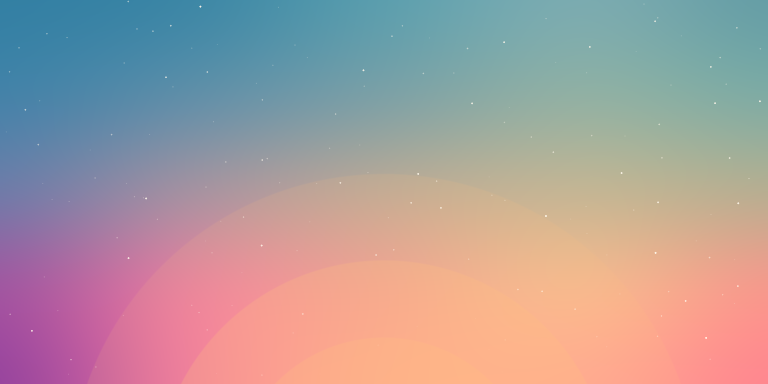
A Shadertoy shader for this background:

```glsl
// Dusk sky mesh gradient with a low sun of three pale discs and sparse stars.
#define SUN_CENTER vec2(1.0, -0.273)
#define SUN_RADII vec3(0.82, 0.595, 0.394)
#define SUN_ALPHA vec3(0.12, 0.25, 0.24)
#define SUN_COLOR vec3(1.0, 0.75, 0.50)
#define STAR_COLOR vec3(1.0, 0.97, 0.92)
#define STAR_RADIUS 0.0023
#define STAR_CELL 0.1
#define STAR_DENSITY 0.42

// Smooth curve through five evenly spaced colours, t in 0..1
vec3 spline(vec3 a, vec3 b, vec3 c, vec3 d, vec3 e, float t) {
    vec3 knots[5] = vec3[5](a, b, c, d, e);
    float s = clamp(t, 0.0, 1.0) * 4.0;
    int i = min(int(s), 3);
    float f = s - float(i);
    vec3 p0 = knots[max(i - 1, 0)];
    vec3 p1 = knots[i];
    vec3 p2 = knots[i + 1];
    vec3 p3 = knots[min(i + 2, 4)];
    vec3 cubic = 3.0 * (p1 - p2) + p3 - p0;
    vec3 square = 2.0 * p0 - 5.0 * p1 + 4.0 * p2 - p3;
    return p1 + 0.5 * f * (p2 - p0 + f * (square + f * cubic));
}

// Colour rows from the horizon to the zenith, each running left to right
vec3 skyColor(vec2 uv) {
    vec3 horizon = spline(vec3(0.60, 0.27, 0.62), vec3(0.93, 0.47, 0.62),
        vec3(0.99, 0.64, 0.57), vec3(1.00, 0.66, 0.57), vec3(1.00, 0.53, 0.56), uv.x);
    vec3 low = spline(vec3(0.63, 0.34, 0.63), vec3(0.90, 0.50, 0.62),
        vec3(0.94, 0.63, 0.58), vec3(0.96, 0.72, 0.56), vec3(0.96, 0.60, 0.55), uv.x);
    vec3 middle = spline(vec3(0.44, 0.48, 0.66), vec3(0.65, 0.57, 0.63),
        vec3(0.74, 0.66, 0.59), vec3(0.77, 0.71, 0.58), vec3(0.72, 0.68, 0.57), uv.x);
    vec3 high = spline(vec3(0.27, 0.51, 0.66), vec3(0.38, 0.56, 0.66),
        vec3(0.49, 0.63, 0.65), vec3(0.57, 0.69, 0.64), vec3(0.50, 0.67, 0.64), uv.x);
    vec3 zenith = spline(vec3(0.20, 0.50, 0.64), vec3(0.24, 0.53, 0.65),
        vec3(0.36, 0.62, 0.68), vec3(0.48, 0.67, 0.69), vec3(0.40, 0.62, 0.65), uv.x);
    return spline(horizon, low, middle, high, zenith, uv.y);
}

vec3 hash3(vec2 p) {
    vec3 q = fract(p.xyx * vec3(0.1031, 0.1030, 0.0973));
    q += dot(q, q.yxz + 33.33);
    return fract((q.xxy + q.yzz) * q.zyx);
}

// One jittered star per cell; most are faint, few are bright
float stars(vec2 p, float seed, float pixel) {
    vec2 grid = p / STAR_CELL;
    vec2 cell = floor(grid);
    vec3 place = hash3(cell + seed);
    vec3 kind = hash3(cell + seed + 71.7);
    float brightness = mix(0.15, 0.95, kind.x * kind.x);
    float radius = STAR_RADIUS * mix(0.55, 1.1, kind.x);
    float dist = length(fract(grid) - mix(vec2(0.1), vec2(0.9), place.xy)) * STAR_CELL;
    float disc = 1.0 - smoothstep(radius - 0.5 * pixel, radius + 0.5 * pixel, dist);
    return disc * brightness * step(place.z, STAR_DENSITY);
}

void mainImage(out vec4 fragColor, in vec2 fragCoord) {
    float pixel = 1.0 / iResolution.y;
    vec2 uv = fragCoord / iResolution.xy;
    vec2 p = uv * vec2(2.0, 1.0);
    vec3 color = skyColor(uv);

    // Nested sun discs
    float sunDist = length(p - SUN_CENTER);
    for (int i = 0; i < 3; i++) {
        float disc = 1.0 - smoothstep(-pixel, pixel, sunDist - SUN_RADII[i]);
        color = mix(color, SUN_COLOR, disc * SUN_ALPHA[i]);
    }

    // Two star layers, thinning out towards the sun
    float fade = smoothstep(0.3, 0.75, sunDist);
    for (int layer = 0; layer < 2; layer++) {
        float seed = 19.0 + 43.0 * float(layer);
        color = mix(color, STAR_COLOR, fade * stars(p + 0.037 * float(layer), seed, pixel));
    }
    fragColor = vec4(color, 1.0);
}
```
